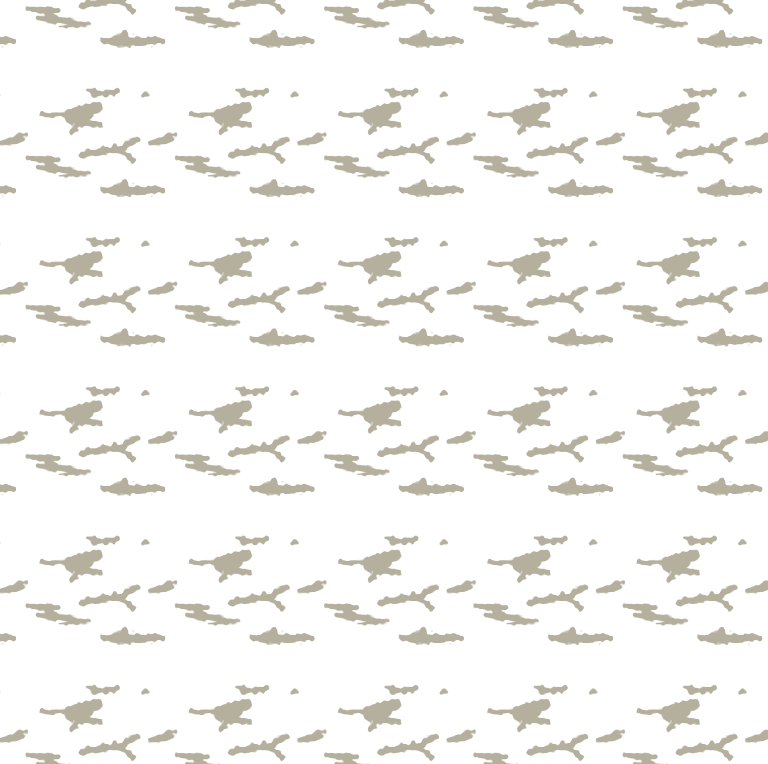
Reproduce this pattern procedurally as a Shadertoy shader.

```glsl
// Repeating ragged camouflage flecks in khaki on white.

float hash(vec2 p) {
    vec3 q = fract(p.xyx * 0.1031);
    q += dot(q, q.yzx + 33.33);
    return fract((q.x + q.y) * q.z);
}

float noise(vec2 p) {
    vec2 i = floor(p), f = p - i;
    f *= f * (3.0 - 2.0 * f);
    return mix(mix(hash(i), hash(i + vec2(1, 0)), f.x),
               mix(hash(i + vec2(0, 1)), hash(i + vec2(1, 1)), f.x), f.y);
}

// Offset to the nearest copy of a centre on the square lattice.
vec2 nearest(vec2 p, vec2 centre) {
    vec2 q = p - centre;
    return q - 223.9 * round(q / 223.9);
}

// Tapered capsule; xy is an end and z its radius.
float limb(vec2 p, vec3 a, vec3 b) {
    vec2 ab = b.xy - a.xy;
    float h = clamp(dot(p - a.xy, ab) / dot(ab, ab), 0.0, 1.0);
    return length(p - a.xy - ab * h) - mix(a.z, b.z, h);
}

// Smooth union.
float join(float a, float b) {
    float h = max(3.0 - abs(a - b), 0.0);
    return min(a, b) - h * h / 12.0;
}

// Uneven outline.
float ragged(float d, vec2 p, float amount) {
    return d + amount * (noise(p / 5.5 + 40.0) - 0.5);
}

float splash(vec2 p) {
    float d = limb(p, vec3(-49, -4, 3), vec3(-14, -2, 4));
    d = join(d, limb(p, vec3(-5, 0, 10), vec3(14, -4, 13)));
    d = join(d, limb(p, vec3(15, -9, 9), vec3(35, -14, 7)));
    d = join(d, limb(p, vec3(5, 8, 8), vec3(39, 11, 3.5)));
    d = join(d, limb(p, vec3(6, 8, 7), vec3(-5, 26, 3)));
    return ragged(d, p, 5.0);
}

float strip(vec2 p) {
    float d = limb(p, vec3(-22, -3, 3), vec3(-12, -1, 4));
    d = join(d, limb(p, vec3(-12, 2, 5), vec3(6, 0, 4)));
    d = join(d, limb(p, vec3(6, 0, 4), vec3(23, -3, 3)));
    d = join(d, limb(p, vec3(3, 1, 3), vec3(5, 5, 2.5)));
    d = join(d, limb(p, vec3(16, 0, 3), vec3(18, 4, 2.5)));
    return ragged(d, p, 4.5);
}

float crumb(vec2 p) {
    float d = limb(p, vec3(-3, 2, 2.5), vec3(1, -1, 3.5));
    return join(d, limb(p, vec3(1, 0, 2.5), vec3(5, 1, 2)));
}

float branch(vec2 p) {
    float d = limb(p, vec3(-41, 10, 4.5), vec3(-33, 7, 4));
    d = join(d, limb(p, vec3(-33, 7, 4), vec3(-10, 3, 5)));
    d = join(d, limb(p, vec3(-10, 3, 5), vec3(18, 1, 5)));
    d = join(d, limb(p, vec3(4, 0, 4), vec3(7, -4, 4)));
    d = join(d, limb(p, vec3(18, 0, 4), vec3(28, -9, 4)));
    d = join(d, limb(p, vec3(28, -8, 4), vec3(42, -14, 4)));
    d = join(d, limb(p, vec3(14, 3, 4), vec3(29, 11, 4)));
    d = join(d, limb(p, vec3(29, 11, 4), vec3(34, 18, 3)));
    return ragged(d, p, 4.5);
}

float leaf(vec2 p) {
    float d = limb(p, vec3(-18, 5, 3), vec3(0, 3, 5.5));
    d = join(d, limb(p, vec3(-2, 2, 5), vec3(10, -4, 5)));
    d = join(d, limb(p, vec3(10, -5, 4), vec3(19, -7, 3)));
    d = join(d, limb(p, vec3(4, 3, 4), vec3(14, 1, 2.5)));
    return ragged(d, p, 3.5);
}

float drift(vec2 p) {
    float d = limb(p, vec3(-45, -13, 4), vec3(-28, -11, 5.5));
    d = join(d, limb(p, vec3(-28, -11, 5), vec3(-2, -9, 4)));
    d = join(d, limb(p, vec3(-18, -8, 5), vec3(-13, 1, 6)));
    d = join(d, limb(p, vec3(-30, 1, 3), vec3(-8, 2, 7)));
    d = join(d, limb(p, vec3(-8, 2, 6), vec3(24, 9, 5)));
    d = join(d, limb(p, vec3(24, 10, 5), vec3(46, 10, 3)));
    d = join(d, limb(p, vec3(1, 14, 2.5), vec3(18, 13, 3)));
    return ragged(d, p, 3.5);
}

float bar(vec2 p) {
    float d = limb(p, vec3(-45, 0, 4), vec3(-25, 1, 6));
    d = join(d, limb(p, vec3(-27, -1, 7), vec3(5, 1, 8)));
    d = join(d, limb(p, vec3(5, 1, 7), vec3(30, 2, 6)));
    d = join(d, limb(p, vec3(30, 1, 5), vec3(46, 1, 3.5)));
    d = join(d, limb(p, vec3(-14, -6, 3), vec3(-13, -11, 2)));
    return ragged(d, p, 7.0);
}

void mainImage(out vec4 fragColor, in vec2 fragCoord) {
    // Canvas is 1152 units wide, with y pointing down.
    float unit = 1152.0 / iResolution.x;
    vec2 p = vec2(fragCoord.x, iResolution.y - fragCoord.y) * unit - vec2(384, 382.5);

    float d = splash(nearest(p, vec2(176, 240)));
    d = min(d, strip(nearest(p, vec2(217, 204))));
    d = min(d, crumb(nearest(p, vec2(281, 207))));
    d = min(d, branch(nearest(p, vec2(229, 288))));
    d = min(d, leaf(nearest(p, vec2(307, 274))));
    d = min(d, drift(nearest(p, vec2(152, 315))));
    d = min(d, bar(nearest(p, vec2(264, 350))));

    float cover = 1.0 - smoothstep(-0.8 * unit, 0.8 * unit, d);
    fragColor = vec4(mix(vec3(1), vec3(0.71, 0.69, 0.62), cover), 1);
}
```
